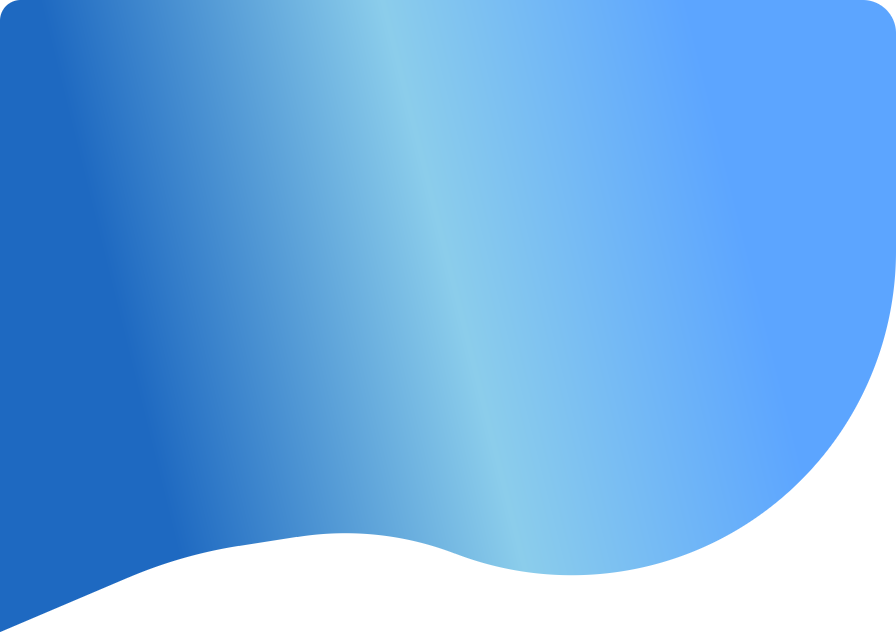
A Shadertoy shader for this background:

```glsl
#define DEEP_BLUE vec3(0.118, 0.412, 0.757)
#define PALE_CYAN vec3(0.545, 0.804, 0.922)
#define SKY_BLUE vec3(0.361, 0.647, 1.0)
#define GRADIENT_STOPS vec3(0.045, 0.426, 0.766)
#define GRADIENT_SLANT 0.25
#define LEFT_CORNER 0.023
#define RIGHT_CORNER 0.037

// Signed distances, negative inside; y points down and the width is 1
float disc(vec2 p, vec2 center, float radius) {
    return length(p - center) - radius;
}

float aboveLine(vec2 p, vec2 start, float slope) {
    return (p.y - start.y - slope * (p.x - start.x)) / sqrt(1.0 + slope * slope);
}

float topCorners(vec2 p) {
    float radius = p.x < 0.5 ? LEFT_CORNER : RIGHT_CORNER;
    vec2 q = vec2(abs(p.x - 0.5) - 0.5, -p.y) + radius;
    return length(max(q, 0.0)) + min(max(q.x, q.y), 0.0) - radius;
}

// Lower edge: tangent lines and arcs joined from left to right
float lowerEdge(vec2 p) {
    if (p.x < 0.143) return aboveLine(p, vec2(0.0, 0.7055), -0.4255);
    if (p.x < 0.267) return -disc(p, vec2(0.3477, 1.125), 0.5221);
    if (p.x < 0.332) return aboveLine(p, vec2(0.267, 0.6093), -0.157);
    if (p.x < 0.508) return -disc(p, vec2(0.3854, 0.9349), 0.3398);
    vec2 bowl = vec2(0.638, 0.28);
    return p.y < bowl.y ? p.x - 1.0 : disc(p, bowl, 0.362);
}

// Slanted gradient with three stops
vec3 slantedGradient(vec2 p) {
    float s = p.x - GRADIENT_SLANT * p.y;
    vec3 stops = GRADIENT_STOPS;
    float rise = clamp((s - stops.x) / (stops.y - stops.x), 0.0, 1.0);
    float fall = clamp((s - stops.y) / (stops.z - stops.y), 0.0, 1.0);
    return mix(mix(DEEP_BLUE, PALE_CYAN, rise), SKY_BLUE, fall);
}

void mainImage(out vec4 fragColor, in vec2 fragCoord) {
    vec2 p = vec2(fragCoord.x, iResolution.y - fragCoord.y) / iResolution.x;
    float dist = max(topCorners(p), lowerEdge(p));
    float coverage = clamp(0.5 - dist * iResolution.x, 0.0, 1.0);
    fragColor = vec4(mix(vec3(1.0), slantedGradient(p), coverage), 1.0);
}
```
